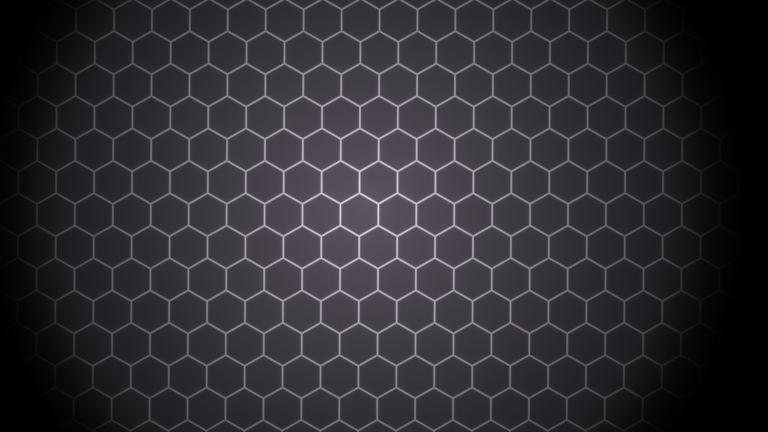
Reproduce this pattern procedurally as a Shadertoy shader.

```glsl
// Lengths are in canvas heights, measured from the canvas centre
const vec2 CELL_PITCH = vec2(0.0878, 0.0750);   // column and row spacing
const vec2 CELL_ANCHOR = vec2(-0.057, 0.003);   // centre of one cell
const float GRID_SLANT = 0.006;
const vec2 LIGHT_CENTER = vec2(-0.044, 0.020);
const vec3 LIGHT_TINT = vec3(0.95, 0.89, 1.0);
const float LIGHT_PEAK = 0.375;
const float LIGHT_SLOPE = 0.355;
const float FADE_START = 0.68;
const float FADE_END = 0.91;
const vec3 LINE_TINT = vec3(1.0, 0.99, 1.0);
const float LINE_WIDTH = 0.022;                 // in cell widths
const float LINE_GAIN = 1.25;
const float HALO_GAIN = 0.22;
const float HALO_FALLOFF = 18.0;
const float ROOT3 = 1.7320508;

// Distance to the nearest edge in a grid of hexagons of unit width
float hexEdgeDistance(vec2 p) {
    vec2 period = vec2(1.0, ROOT3);
    vec2 a = mod(p + 0.5 * period, period) - 0.5 * period;
    vec2 b = mod(p, period) - 0.5 * period;
    vec2 local = abs(dot(a, a) < dot(b, b) ? a : b);
    return 0.5 - max(local.x, dot(local, vec2(0.5, 0.5 * ROOT3)));
}

// Spotlight that falls to black near the sides
float lightAt(vec2 p) {
    float r = length(p - LIGHT_CENTER);
    float fade = 1.0 - smoothstep(FADE_START, FADE_END, r);
    return max(LIGHT_PEAK - LIGHT_SLOPE * r, 0.0) * fade;
}

void mainImage(out vec4 fragColor, in vec2 fragCoord) {
    vec2 p = (fragCoord - 0.5 * iResolution.xy) / iResolution.y;

    // Cell space
    vec2 grid = p - CELL_ANCHOR;
    grid.x -= GRID_SLANT * grid.y;
    grid /= vec2(CELL_PITCH.x, CELL_PITCH.y * 2.0 / ROOT3);

    // Soft wire with a faint halo
    float d = hexEdgeDistance(grid);
    float pixel = 1.0 / (iResolution.y * CELL_PITCH.x);
    float wire = 1.0 - smoothstep(0.0, LINE_WIDTH + pixel, d);
    float halo = HALO_GAIN * exp(-d * HALO_FALLOFF);

    // Lit panel and wires
    float light = lightAt(p);
    vec3 color = LIGHT_TINT * light;
    color += LINE_TINT * light * (LINE_GAIN * wire + halo);
    fragColor = vec4(color, 1.0);
}
```
